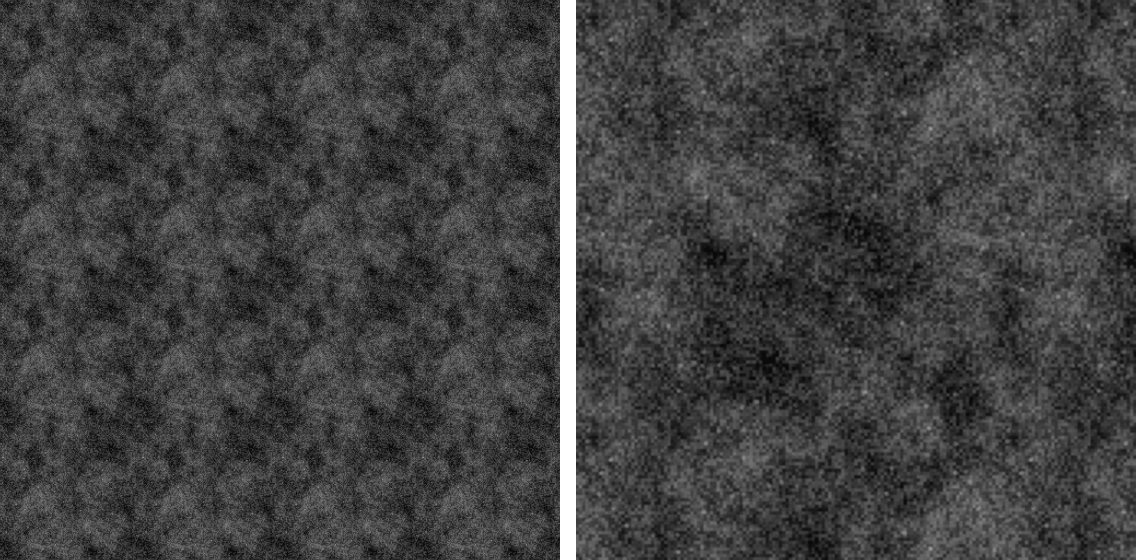
Left: the whole. Right: its middle third, enlarged.
Reproduce this texture procedurally as a WebGL 1 fragment shader.

```glsl
precision highp float;

uniform vec2 u_resolution;

const float TAU = 6.2831853;
const float REPEATS = 4.0;
const vec3 STONE_GREY = vec3(0.212);

float hash(vec2 cell, float seed) {
  vec3 p = fract(vec3(cell.xyx + seed * 7.31) * vec3(0.1031, 0.1030, 0.0973));
  p += dot(p, p.yzx + 33.33);
  return fract((p.x + p.y) * p.z);
}

// Value noise on a wrapped lattice, centred on zero
float wrappedNoise(vec2 tile, float cells, float seed) {
  vec2 p = tile * cells;
  vec2 i = floor(p);
  vec2 f = p - i;
  vec2 w = f * f * f * (f * (f * 6.0 - 15.0) + 10.0);
  vec2 lo = mod(i, cells);
  vec2 hi = mod(i + 1.0, cells);
  float bottom = mix(hash(lo, seed), hash(vec2(hi.x, lo.y), seed), w.x);
  float top = mix(hash(vec2(lo.x, hi.y), seed), hash(hi, seed), w.x);
  return mix(bottom, top, w.y) - 0.5;
}

// Octaves from broad clouds down to small blotches
float mottling(vec2 tile, float falloff) {
  float sum = 0.0;
  float weight = 1.0;
  float cells = 4.0;
  for (int octave = 0; octave < 5; octave++) {
    sum += weight * wrappedNoise(tile, cells, float(octave) + 3.0);
    weight *= falloff;
    cells *= 2.0;
  }
  return sum;
}

// Broad light and dark drift, one wave per repeat on each axis
float drift(vec2 tile, vec2 brightest) {
  vec2 wave = cos(TAU * (tile - brightest));
  return wave.x + wave.y;
}

// Sparse cellular dots, each kept inside its own cell
float specks(vec2 tile, float cells, float density, float radius) {
  vec2 p = tile * cells;
  vec2 cell = mod(floor(p), cells);
  vec2 jitter = vec2(hash(cell, 11.0), hash(cell, 12.0));
  vec2 centre = mix(vec2(radius), vec2(1.0 - radius), jitter);
  float dotMask = 1.0 - smoothstep(0.2 * radius, radius, distance(fract(p), centre));
  float strength = smoothstep(1.0 - density, 1.0, hash(cell, 13.0));
  return dotMask * strength;
}

void main() {
  vec2 tile = fract(gl_FragCoord.xy / u_resolution * REPEATS);

  // Cloudy tone
  float tone = 0.165 * mottling(tile, 0.83) + 0.017 * drift(tile, vec2(0.4, 0.45));

  // Fine grain and pale mineral flecks
  tone += 0.22 * wrappedNoise(tile, 128.0, 9.0);
  tone += 0.19 * specks(tile, 32.0, 0.3, 0.28);

  gl_FragColor = vec4(clamp(STONE_GREY + tone, 0.04, 0.6), 1.0);
}
```
